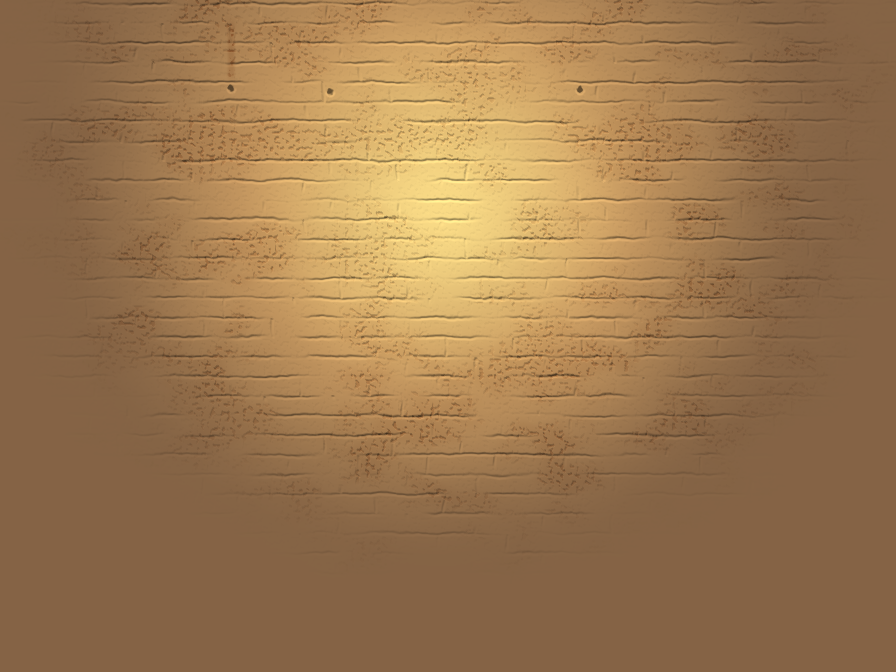
A Shadertoy shader for this background:

```glsl
// A worn, painted brick wall lit by a warm lamp glow that fades into flat brown.
// A height field (joints, pits) is embossed with light from above, then
// tinted by two elliptical falloffs: one for the glow, one for the masonry.

const vec3 BASE = vec3(0.52, 0.39, 0.27);
const vec3 AMBER = vec3(0.80, 0.615, 0.385);
const vec3 CORE = vec3(0.97, 0.85, 0.52);
const vec3 STAIN = vec3(0.84, 0.74, 0.66);      // multiplies the wall colour
const vec2 GLOW_CENTER = vec2(0.655, 0.68);     // units of canvas height
const vec2 GLOW_RADIUS = vec2(0.53, 0.48);
const float GLOW_RISE = 0.55;                   // vertical radius above centre
const vec2 WALL_CENTER = vec2(0.67, 0.66);
const vec2 WALL_RADIUS = vec2(0.64, 0.51);
const float WALL_RISE = 0.95;
const vec2 BRICK = vec2(0.102, 0.0292);
const float ROW_START = 0.5556;
const float JOINT = 0.0036;                     // half width of a joint
const float WOBBLE = 0.0045;
const vec2 LIGHT = vec2(-0.0006, 0.0015);       // emboss offset, toward light
const float SHADOW = 0.40;
const float SHINE = 0.13;
const vec2 BOLTS[3] = vec2[3](vec2(0.344, 0.869), vec2(0.491, 0.864), vec2(0.863, 0.867));
const float BOLT_RADIUS = 0.006;

float hash(vec2 p) {
    return fract(sin(dot(p, vec2(127.1, 311.7))) * 43758.5);
}

float cornerSlope(vec2 cell, vec2 offset) {
    float angle = 6.2832 * hash(cell);
    return dot(vec2(cos(angle), sin(angle)), offset);
}

// Gradient noise, about -0.7 to 0.7
float noise(vec2 p) {
    vec2 i = floor(p), f = p - i;
    vec2 u = f * f * f * (f * (f * 6.0 - 15.0) + 10.0);
    vec2 e = vec2(1.0, 0.0);
    float low = mix(cornerSlope(i, f), cornerSlope(i + e, f - e), u.x);
    float high = mix(cornerSlope(i + e.yx, f - e.yx), cornerSlope(i + 1.0, f - 1.0), u.x);
    return mix(low, high, u.y);
}

// Elliptical distance with a separate radius above the centre
float ovalDistance(vec2 q, vec2 radius, float rise) {
    return length(q / vec2(radius.x + 0.2 * max(q.y, 0.0), q.y > 0.0 ? rise : radius.y));
}

// Patches where the paint has worn away
float wear(vec2 p) {
    float n = noise(p * vec2(8.0, 12.0)) + 0.6 * noise(p * vec2(21.0, 33.0) + 9.0);
    return smoothstep(-0.15, 0.45, n);
}

float pits(vec2 p) {
    float n = noise(p * vec2(125.0, 165.0)) + 0.5 * noise(p * 260.0 + 5.0);
    return smoothstep(0.08, 0.38, n);
}

// Surface height: bricks in running bond with broken joints
float wallHeight(vec2 p, float worn) {
    vec2 w = p + WOBBLE * vec2(noise(p * 34.0), noise(p * vec2(22.0, 30.0) + 7.0));
    w.y += 0.0018 * noise(p * 95.0);
    float row = floor((w.y - ROW_START) / BRICK.y);
    vec2 cell = vec2(w.x / BRICK.x + 0.5 * mod(row, 2.0) + 0.3 * hash(vec2(row, 3.0)),
                     (w.y - ROW_START) / BRICK.y);
    vec2 edge = (0.5 - abs(fract(cell) - 0.5)) * BRICK;
    vec2 groove = 1.0 - smoothstep(vec2(0.0), vec2(JOINT), edge);
    float bed = groove.y * smoothstep(-0.32, 0.25, noise(p * vec2(13.0, 36.0) + 3.0));
    float head = groove.x * smoothstep(-0.1, 0.4, noise(p * vec2(28.0, 40.0) + 17.0));
    return -max(bed, 0.7 * head) - pits(p) * (0.08 + 0.42 * worn);
}

vec3 glowColor(vec2 p) {
    float d = ovalDistance(p - GLOW_CENTER, GLOW_RADIUS, GLOW_RISE);
    vec3 color = mix(BASE, AMBER, 1.0 - smoothstep(0.35, 1.1, d));
    return mix(color, CORE, 1.0 - smoothstep(0.0, 0.6, d));
}

void mainImage(out vec4 fragColor, in vec2 fragCoord) {
    vec2 p = fragCoord / iResolution.y;
    vec3 color = glowColor(p);

    // Masonry fades out along a ragged oval
    float reach = ovalDistance(p - WALL_CENTER, WALL_RADIUS, WALL_RISE);
    float wall = 1.0 - smoothstep(0.62, 1.04, reach + 0.14 * noise(p * vec2(7.0, 13.0)));

    // Emboss the relief: lower brick edges darken, upper edges catch light
    float worn = wear(p);
    float slope = wallHeight(p - LIGHT, worn) - wallHeight(p + LIGHT, worn);
    float relief = SHADOW * min(slope, 0.0) + SHINE * max(slope, 0.0);
    color *= 1.0 + wall * relief;

    // Brown stains, stronger away from the lamp, speckled by the pits
    float lowWall = 0.55 + 0.45 * smoothstep(0.15, 0.7, reach);
    float stain = worn * lowWall * (0.22 + 0.6 * pits(p));
    color *= mix(vec3(1.0), STAIN, wall * stain);
    color *= 1.0 + 0.03 * wall * noise(p * vec2(5.0, 9.0) + 31.0);

    // Rusty bolts with a lit lower rim
    for (int i = 0; i < 3; i++) {
        vec2 q = p - BOLTS[i];
        float r = length(q) + 0.003 * noise(p * 180.0);
        float head = 1.0 - smoothstep(0.5 * BOLT_RADIUS, BOLT_RADIUS, r);
        float rim = 1.0 - smoothstep(0.0, 0.003, abs(length(q + LIGHT) - BOLT_RADIUS));
        color *= 1.0 - 0.5 * head;
        color *= 1.0 + 0.12 * rim * smoothstep(0.002, -0.004, q.y);
    }

    // Rust streak above the first bolt
    vec2 s = abs(p - BOLTS[0] - vec2(0.0, 0.055)) / vec2(0.008, 0.05);
    float streak = (1.0 - smoothstep(0.2, 1.0, s.x)) * (1.0 - smoothstep(0.6, 1.0, s.y));
    color *= mix(vec3(1.0), STAIN, streak * (0.4 + 0.8 * pits(p)));

    fragColor = vec4(color, 1.0);
}
```
